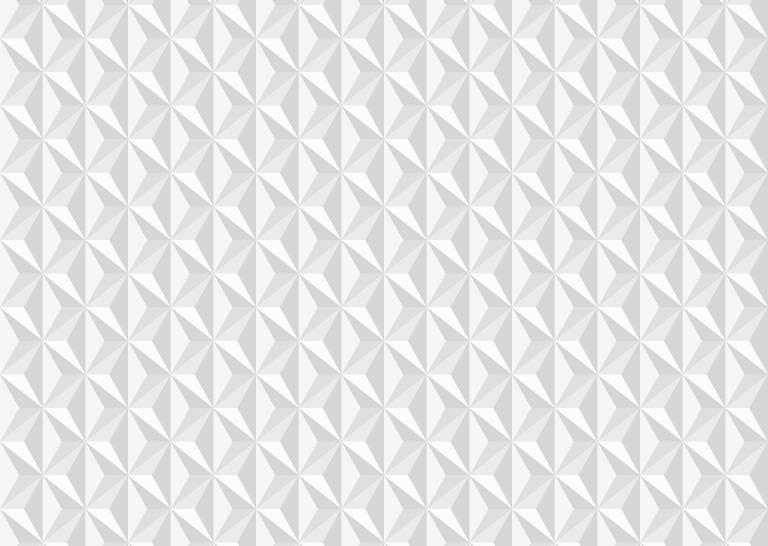
Give the GLSL for this pattern, as a Shadertoy shader.

```glsl
// Pale grey relief of three-sided pyramids on a staggered triangular grid.
#define COLUMNS 18.0       // triangle strips across the canvas
#define ROWS 8.125         // triangle heights down the canvas
#define ROW_SHIFT 0.571    // first node below the top edge, in rows
#define APEX_LEFT 0.56     // peak of left-pointing pyramids, across the strip
#define APEX_RIGHT 0.45    // peak of right-pointing pyramids
#define WHITE 0.988
#define PALE 0.963
#define LIGHT_GREY 0.922
#define MID_GREY 0.876
#define DARK_GREY 0.838
#define SAMPLES 5          // antialiasing grid per side

// Faces of a pyramid whose tip is on the left edge; t runs downward from the tip.
float leftPointing(float x, float t) {
    if (x > mix(APEX_LEFT, 1.0, 2.0 * abs(t))) return DARK_GREY;
    return t < 0.0 ? LIGHT_GREY : WHITE;
}

// Faces of a pyramid whose tip is on the right edge; s runs downward from the tip.
float rightPointing(float x, float s) {
    if (x < APEX_RIGHT * (1.0 - 2.0 * abs(s))) return PALE;
    return s < 0.0 ? DARK_GREY : MID_GREY;
}

// Shade at a grid position: x in strips, y in rows from the top.
float relief(vec2 grid) {
    float strip = floor(grid.x);
    float x = grid.x - strip;

    // Every other strip is staggered by half a row.
    float y = grid.y - ROW_SHIFT - 0.5 * mod(strip, 2.0);
    float t = fract(y + 0.5) - 0.5;
    if (abs(t) < 0.5 * x) return leftPointing(x, t);
    return rightPointing(x, t < 0.0 ? t + 0.5 : t - 0.5);
}

void mainImage(out vec4 fragColor, in vec2 fragCoord) {
    // Average a subpixel grid for smooth facet edges.
    float shade = 0.0;
    for (int j = 0; j < SAMPLES; j++) {
        for (int i = 0; i < SAMPLES; i++) {
            vec2 offset = (vec2(i, j) + 0.5) / float(SAMPLES) - 0.5;
            vec2 uv = (fragCoord + offset) / iResolution.xy;
            shade += relief(vec2(uv.x, 1.0 - uv.y) * vec2(COLUMNS, ROWS));
        }
    }
    fragColor = vec4(vec3(shade / float(SAMPLES * SAMPLES)), 1.0);
}
```
